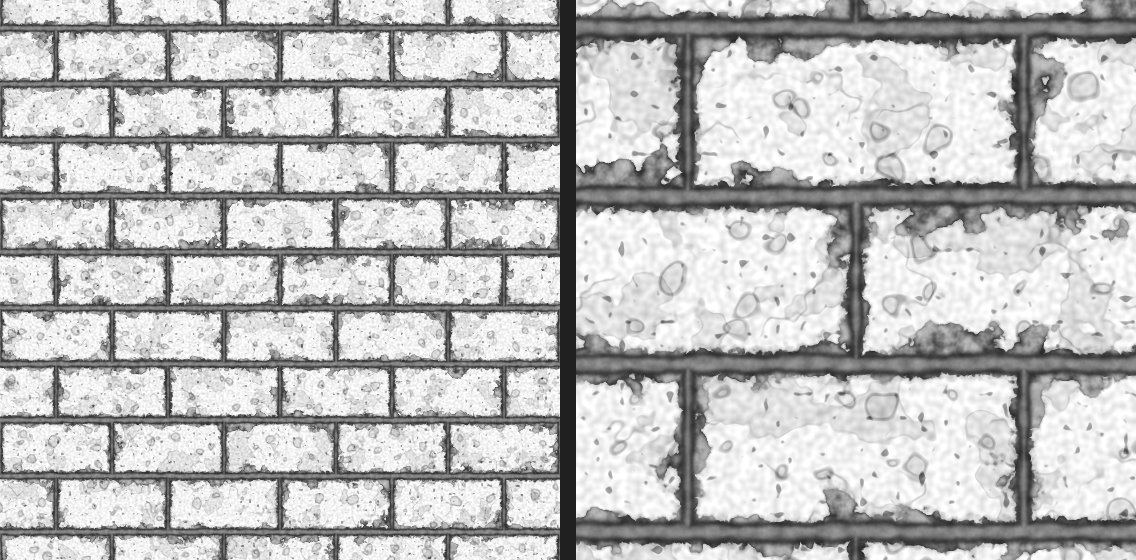
Left: the whole. Right: its middle third, enlarged.
A Shadertoy shader for this texture map:

```glsl
const float ROWS = 10.0;          // courses per canvas; each brick is two rows wide
const float BED_HALF = 0.050;     // half widths of the joints, in row heights
const float HEAD_HALF = 0.028;
const float WOBBLE = 0.035;
const float CHIP_MIN = 0.012;
const float CHIP_BITE = 0.15;
const float CHIP_RAGGED = 0.13;
const float GROOVE_WIDTH = 0.022;
const float SPOT_DENSITY = 3.0;   // spot cells per row height
const float SPOT_CHANCE = 0.62;
const float SPECKLE = 0.13;
const float FACE_TONE = 0.955;
const float MORTAR_TONE = 0.53;
const float GROOVE_TONE = 0.20;
const float CHIP_DARK = 0.33;
const float CHIP_LIGHT = 0.68;

vec2 hash2(vec2 p) {
    vec3 q = fract(p.xyx * vec3(0.1031, 0.1030, 0.0973));
    q += dot(q, q.yzx + 33.33);
    return fract((q.xx + q.yz) * q.zy);
}

float cornerSlope(vec2 cell, vec2 offset, float period) {
    float angle = 6.28318 * hash2(mod(cell, period) + period).x;
    return dot(vec2(cos(angle), sin(angle)), offset);
}

// Gradient noise wrapping over the canvas; ROWS * freq must be whole
float noise(vec2 p, float freq) {
    float period = ROWS * freq;
    p *= freq;
    vec2 i = floor(p), f = p - i;
    vec2 u = f * f * f * (f * (f * 6.0 - 15.0) + 10.0);
    vec2 e = vec2(1.0, 0.0);
    float low = mix(cornerSlope(i, f, period), cornerSlope(i + e, f - e, period), u.x);
    float high = mix(cornerSlope(i + e.yx, f - e.yx, period), cornerSlope(i + 1.0, f - 1.0, period), u.x);
    return mix(low, high, u.y);
}

float fbm(vec2 p, float freq) {
    float sum = 0.0, gain = 0.6;
    for (int k = 0; k < 4; k++) {
        sum += gain * noise(p, freq);
        freq *= 2.0;
        gain *= 0.5;
    }
    return sum;
}

// Scattered rounded stains: x = fill, y = outline
vec2 spots(vec2 p, float soft) {
    p *= SPOT_DENSITY;
    soft *= SPOT_DENSITY;
    vec2 cell = floor(p), result = vec2(0.0);
    for (int y = -1; y <= 1; y++)
    for (int x = -1; x <= 1; x++) {
        vec2 c = cell + vec2(x, y);
        vec2 id = mod(c, ROWS * SPOT_DENSITY);
        vec2 traits = hash2(id + 71.0);
        float radius = mix(0.07, 0.25, traits.x);
        float d = length(p - c - hash2(id + 19.0)) - radius;
        float present = step(traits.y, SPOT_CHANCE);
        float fill = 1.0 - smoothstep(-soft, soft, d);
        float ring = 1.0 - smoothstep(0.012, 0.03 + soft, abs(d));
        result = max(result, present * vec2(fill, ring));
    }
    return result;
}

float faceTone(vec2 p, float soft) {
    vec2 warped = p + 0.07 * vec2(noise(p, 6.0), noise(p + 3.7, 6.0));
    vec2 stain = spots(warped, soft);
    float patchy = fbm(p, 2.0) - 0.13;
    float blotch = smoothstep(0.0, 0.03, patchy);
    float rim = 1.0 - smoothstep(0.0, 0.025 + soft, abs(patchy));
    float crack = 1.0 - smoothstep(0.0, 0.022 + soft, abs(fbm(p + 5.3, 1.5)));
    crack *= smoothstep(0.0, 0.25, noise(p, 2.5));
    float pits = smoothstep(0.36, 0.5, noise(p, 14.0));

    float tone = FACE_TONE + SPECKLE * (noise(p, 22.0) + 0.4 * noise(p, 11.0));
    tone -= 0.07 * blotch + 0.13 * rim + 0.16 * crack + 0.35 * pits;
    return tone - 0.09 * stain.x - 0.17 * stain.y;
}

void mainImage(out vec4 fragColor, in vec2 fragCoord) {
    vec2 p = fragCoord / iResolution.xy * ROWS + vec2(0.0, 0.5);
    float soft = max(ROWS / iResolution.y, 0.008);

    // Running bond, odd courses shifted by half a brick
    float row = floor(p.y);
    float along = 0.5 * (p.x + mod(row, 2.0));
    vec2 brick = vec2(mod(floor(along), 0.5 * ROWS), mod(row, ROWS));
    vec2 local = vec2(2.0 * fract(along) - 1.0, fract(p.y) - 0.5);
    vec2 inset = vec2(1.0 - HEAD_HALF, 0.5 - BED_HALF) - abs(local);
    float edge = min(inset.x, inset.y) + WOBBLE * fbm(p, 5.0);

    // Broken rim, with a different amount of wear on each brick
    float wear = mix(0.7, 1.3, hash2(brick + 7.0).x);
    float chip = CHIP_MIN + CHIP_BITE * wear * smoothstep(-0.02, 0.38, fbm(p, 3.0));
    chip += CHIP_RAGGED * abs(fbm(p, 8.0));
    float inside = edge - chip;

    // Mortar and exposed core
    float grain = 0.22 * fbm(p, 12.0);
    float mortar = MORTAR_TONE + grain;
    float core = mix(CHIP_DARK, CHIP_LIGHT, smoothstep(-0.28, 0.28, fbm(p, 6.0))) + grain;
    core -= 0.10 * smoothstep(-0.05, 0.0, inside);
    float tone = mix(mortar, core, smoothstep(-soft, soft, edge));
    float groove = exp(-edge * edge / (GROOVE_WIDTH * GROOVE_WIDTH));
    tone = mix(tone, GROOVE_TONE + 0.5 * grain, 0.85 * groove);

    // Painted face with a thin worn lip
    float face = faceTone(p, soft) - 0.16 * (1.0 - smoothstep(0.0, 0.04, inside));
    tone = mix(tone, face, smoothstep(-soft, soft, inside));

    fragColor = vec4(vec3(clamp(tone, 0.0, 1.0)), 1.0);
}
```
